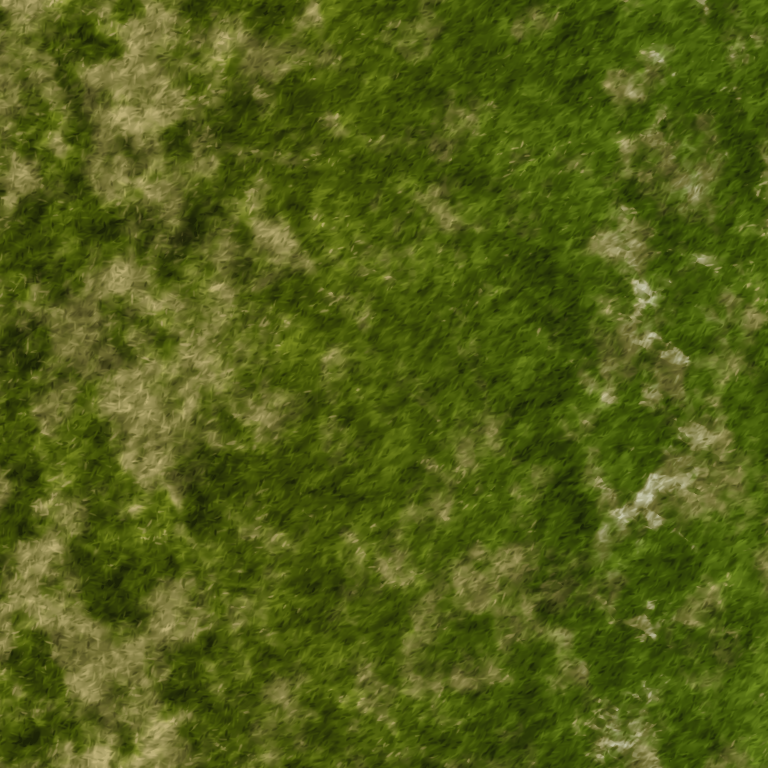
A Shadertoy shader for this texture:

```glsl
// Aerial view of a meadow: wind-combed green grass, dry straw patches and pale flecks.

const vec3 GRASS_DARK  = vec3(0.11, 0.14, 0.025);
const vec3 GRASS_MID   = vec3(0.27, 0.34, 0.030);
const vec3 GRASS_LIGHT = vec3(0.49, 0.56, 0.13);
const vec3 STRAW_DARK  = vec3(0.21, 0.20, 0.07);
const vec3 STRAW_MID   = vec3(0.46, 0.44, 0.21);
const vec3 STRAW_LIGHT = vec3(0.76, 0.70, 0.50);
const vec3 BLEACHED    = vec3(0.80, 0.79, 0.72);

const int   BLADE_LAYERS = 6;
const float BLADE_CELLS  = 42.0;   // blade cells across the canvas, coarsest layer
const float BLADE_LENGTH = 0.75;   // half length, in cells
const float BLADE_WIDTH  = 0.22;   // half width, in cells
const float BLADE_ANGLE  = 0.66;   // main lean of the grass, in radians
const float CLUMP_SCALE  = 17.0;
const float PATCH_SCALE  = 13.0;
const vec2  TUFT_SCALE   = vec2(32.0, 58.0);   // along and across the lean
const vec2  FIBRE_SCALE  = vec2(58.0, 125.0);

vec3 hash3(vec2 p) {
    vec3 q = fract(p.xyx * vec3(0.1031, 0.1030, 0.0973));
    q += dot(q, q.yxz + 33.33);
    return fract((q.xxy + q.yzz) * q.zyx);
}

// Smooth cellular noise: random cell values blended by distance, 0 to 1
float cellNoise(vec2 p) {
    vec2 cell = floor(p);
    float sum = 0.0, weights = 0.0;
    for (int y = -1; y <= 1; y++)
    for (int x = -1; x <= 1; x++) {
        vec2 id = cell + vec2(x, y);
        vec3 h = hash3(id);
        vec2 d = id + h.xy - p;
        float w = exp(-7.0 * dot(d, d));
        sum += w * h.z;
        weights += w;
    }
    return sum / weights;
}

// Layered cellular noise, centred on zero
float layeredNoise(vec2 p) {
    return 0.5 * cellNoise(p)
         + 0.3 * cellNoise(p * 2.1 + 17.0)
         + 0.2 * cellNoise(p * 4.7 + 41.0) - 0.5;
}

vec2 rotate(vec2 v, float a) {
    float c = cos(a), s = sin(a);
    return vec2(c * v.x + s * v.y, c * v.y - s * v.x);
}

// Scattered tapered blades; returns tone offset (x) and dryness offset (y)
vec2 blades(vec2 uv, float spread, float paleShare) {
    vec2 detail = vec2(0.0);
    for (int layer = 0; layer < BLADE_LAYERS; layer++) {
        float k = float(layer);
        vec2 p = rotate(uv, 0.9 * k) * (BLADE_CELLS + 9.0 * k);
        vec2 cell = floor(p);
        for (int y = -1; y <= 1; y++)
        for (int x = -1; x <= 1; x++) {
            vec2 id = cell + vec2(x, y);
            vec3 h = hash3(id + 211.0 * (k + 1.0));
            vec3 g = hash3(id + 97.0 * (k + 3.0));
            float angle = BLADE_ANGLE - 0.9 * k + (g.x - 0.5) * spread;
            vec2 d = rotate(p - id - h.xy, angle);
            float along = d.x / (BLADE_LENGTH * mix(0.6, 1.0, g.y));
            d.y += 0.2 * (g.z - 0.5) * along * along;
            float width = BLADE_WIDTH * (1.0 - 0.6 * along * along);
            float mask = smoothstep(width, 0.0, abs(d.y))
                       * smoothstep(1.0, 0.3, abs(along));
            float pale = smoothstep(-0.08, 0.08, paleShare - 1.0 + h.z);
            vec2 blade = mix(vec2(g.y - 0.53, -0.02), vec2(0.36, 0.30), pale);
            detail = mix(detail, blade, 0.75 * mask);
        }
    }
    return detail;
}

vec3 ramp(vec3 dark, vec3 mid, vec3 light, float t) {
    return t < 0.5 ? mix(dark, mid, 2.0 * t) : mix(mid, light, 2.0 * t - 1.0);
}

void mainImage(out vec4 fragColor, in vec2 fragCoord) {
    vec2 uv = fragCoord / iResolution.xy;

    // Broad zones: dry left side, pale band on the right, faint wheel track
    float clump = layeredNoise(uv * CLUMP_SCALE + 5.0);
    float patches = layeredNoise(uv * vec2(1.3, 1.0) * PATCH_SCALE + 63.0);
    float dryZone = 1.0 - smoothstep(0.18, 0.44, uv.x + 0.2 * patches);
    float bandOffset = (uv.x - 0.82 - 0.12 * uv.y + 0.15 * clump) / 0.065;
    float band = exp(-bandOffset * bandOffset);
    float trackOffset = (uv.x - 0.685 - 0.07 * uv.y + 0.04 * clump) / 0.025;
    float track = exp(-trackOffset * trackOffset);

    // Tufts and fibres follow the lean; some tufts are bleached
    vec2 combed = rotate(uv + 0.012 * vec2(clump, patches), BLADE_ANGLE);
    float tuft = cellNoise(combed * TUFT_SCALE + 9.0) - 0.5;
    float fibre = cellNoise(combed * FIBRE_SCALE) - 0.5;
    float wisps = layeredNoise(rotate(uv, -0.35) * vec2(24.0, 40.0) + 29.0);
    float wispMask = smoothstep(0.06, 0.28, wisps);
    float flecks = band * wispMask * smoothstep(-0.08, 0.08, patches);

    float spread = mix(1.2, 2.2, dryZone);
    float paleShare = 0.01 + 0.16 * wispMask + 0.05 * dryZone + 0.25 * flecks;
    vec2 detail = blades(uv, spread, paleShare);

    // Light and dryness
    float tone = 0.48 + 0.58 * detail.x + 0.26 * fibre + 0.22 * tuft
               + mix(0.45, 0.95, dryZone) * clump + 0.2 * wisps
               + 0.2 * patches * dryZone - 0.08 * track + 0.2 * flecks;
    tone = clamp(tone, 0.0, 1.0);
    float dryness = 0.43 + 0.85 * patches + 0.17 * dryZone + 0.06 * band
                  + detail.y + 0.4 * clump + 0.3 * wisps + 0.25 * flecks;
    dryness = smoothstep(0.40, 0.82, dryness);

    vec3 grass = ramp(GRASS_DARK, GRASS_MID, GRASS_LIGHT, tone);
    grass *= mix(vec3(1.03, 1.0, 1.0), vec3(0.93, 1.0, 1.0), smoothstep(0.3, 0.9, uv.x));
    vec3 strawTip = mix(STRAW_LIGHT, BLEACHED, band);
    vec3 straw = ramp(STRAW_DARK, STRAW_MID, strawTip, tone);
    fragColor = vec4(mix(grass, straw, 0.9 * dryness), 1.0);
}
```
